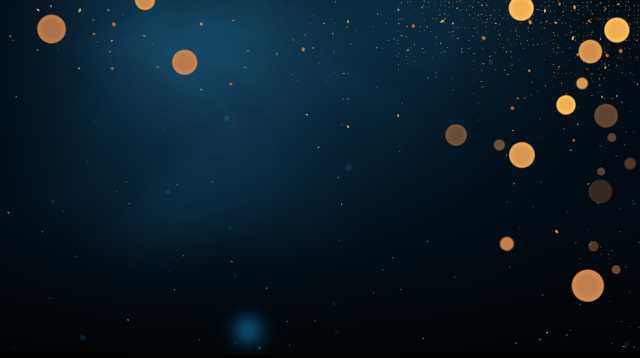
A WebGL 2 fragment shader for this background:

```glsl
#version 300 es
precision highp float;
// Night-blue haze with drifting gold dust and soft copper light discs.
// Gaussian glows shaped by layered sines form the haze, hashed cells scatter
// the flakes, and two short lists (x, y, radius, warmth) place the discs.

uniform vec2 u_resolution;
out vec4 fragColor;

// All lengths are in canvas heights.
const vec3 DEEP = vec3(0.004, 0.035, 0.065);
const vec3 BLUE = vec3(0.068, 0.225, 0.305);
const vec3 AZURE = vec3(0.03, 0.25, 0.37);
const vec3 ICE = vec3(0.55, 0.82, 0.90);
const vec3 RUST = vec3(0.80, 0.38, 0.12);
const vec3 COPPER = vec3(0.79, 0.51, 0.31);
const vec3 GOLD = vec3(0.99, 0.73, 0.34);
const float CLOUD_CONTRAST = 0.22;
const float FLAKE_SIZE = 0.0062;
const float DUST_SIZE = 0.0022;
const float STAR_SIZE = 0.0030;
const float FLOOR_LINE = 0.010;

const vec4 LARGE_DISCS[12] = vec4[12](
  vec4(0.144, 0.919, 0.040, 0.56), vec4(0.405, 1.000, 0.028, 0.75),
  vec4(0.516, 0.826, 0.035, 0.60), vec4(1.456, 0.977, 0.035, 1.00),
  vec4(1.723, 0.916, 0.035, 0.95), vec4(1.649, 0.856, 0.033, 0.76),
  vec4(1.581, 0.707, 0.027, 1.00), vec4(1.693, 0.677, 0.033, 0.30),
  vec4(1.274, 0.623, 0.030, 0.34), vec4(1.458, 0.567, 0.036, 0.80),
  vec4(1.677, 0.465, 0.033, 0.16), vec4(1.642, 0.202, 0.045, 0.64));
const vec4 SMALL_DISCS[8] = vec4[8](
  vec4(1.416, 0.319, 0.019, 0.66), vec4(1.626, 0.767, 0.016, 0.80),
  vec4(1.395, 0.595, 0.015, 0.36), vec4(1.760, 0.543, 0.016, 0.25),
  vec4(1.709, 0.616, 0.012, 0.30), vec4(1.658, 0.312, 0.014, 0.25),
  vec4(1.721, 0.247, 0.012, 0.35), vec4(1.679, 0.521, 0.011, 0.28));

vec3 hash3(vec2 p) {
  vec3 q = fract(p.xyx * vec3(0.1031, 0.1030, 0.0973));
  q += dot(q, q.yxz + 33.33);
  return fract((q.xxy + q.yzz) * q.zyx);
}

float glow(vec2 p, vec2 center, vec2 spread) {
  vec2 q = (p - center) / spread;
  return exp(-dot(q, q));
}

// Layered sines, each octave rotated and bent by the one before.
float clouds(vec2 p) {
  float sum = 0.0, weight = 0.5;
  vec2 q = p * 6.0;
  for (int i = 0; i < 5; i++) {
    q += 0.7 * sin(q.yx * 1.3 + float(i) * 2.1);
    sum += weight * sin(q.x) * cos(q.y);
    q = mat2(1.3, 1.1, -1.1, 1.3) * q;
    weight *= 0.6;
  }
  return sum;
}

// One randomly turned flake per cell: x = coverage, y = random tint.
vec2 flakes(vec2 p, float cells, float density, float size, float seed) {
  float px = 1.0 / u_resolution.y;
  vec2 id = floor(p * cells) + seed;
  vec3 place = hash3(id), form = hash3(id + 71.0);
  vec2 q = (fract(p * cells) - mix(vec2(0.25), vec2(0.75), place.xy)) / cells;
  float angle = 6.2832 * form.x;
  q = mat2(cos(angle), sin(angle), -sin(angle), cos(angle)) * q;
  q.x *= 1.0 + 0.8 * form.y;
  float radius = size * mix(0.35, 1.0, form.z * form.z);
  float shape = 1.0 - smoothstep(radius - px, radius + px, length(q));
  return vec2(shape * step(place.z, density), form.y);
}

vec3 addDisc(vec3 color, vec2 p, vec4 disc, float blur) {
  float soft = max(blur * disc.z, 1.0 / u_resolution.y);
  float d = length(p - disc.xy);
  float cover = 1.0 - smoothstep(disc.z - soft, disc.z + soft, d);
  vec3 tint = mix(COPPER, GOLD, smoothstep(0.6, 1.0, disc.w));
  tint *= 0.95 + 0.09 * smoothstep(0.5, 0.95, d / disc.z);
  return mix(color, tint, cover * min(1.6 * disc.w, 1.0));
}

void main() {
  vec2 p = gl_FragCoord.xy / u_resolution.y;

  // Blue haze, brightest at the upper left and fading to the floor
  float haze = 0.62 * glow(p, vec2(0.54, 0.88), vec2(0.30, 0.27))
    + 0.50 * glow(p, vec2(0.75, 0.86), vec2(0.62, 0.50))
    + 0.30 * glow(p, vec2(0.46, 0.45), vec2(0.30, 0.18))
    + 0.20 * glow(p, vec2(1.28, 1.00), vec2(0.38, 0.35));
  haze *= 1.0 + CLOUD_CONTRAST * clouds(p);
  vec3 color = DEEP * mix(0.35, 1.0, smoothstep(0.0, 0.45, p.y)) + BLUE * haze;
  color += AZURE * glow(p, vec2(0.693, 0.077), vec2(0.043));

  // Pale stars and faint blue motes
  vec2 star = flakes(p, 13.0, 0.22, STAR_SIZE, 5.0);
  color = mix(color, ICE, star.x * (0.4 + 0.6 * star.y));
  color += AZURE * 0.35 * flakes(p, 10.0, 0.2, 0.009, 43.0).x;

  // Gold dust and flakes, thickest along the top and right
  float top = smoothstep(0.55, 1.05, p.y);
  float right = smoothstep(1.45, 1.85, p.x);
  float drift = smoothstep(0.75, 1.75, p.x) * top * top;
  vec2 dust = flakes(p, 85.0, 0.75 * drift + 0.05 * right, DUST_SIZE, 11.0);
  color = mix(color, mix(RUST, GOLD, dust.y), 0.75 * dust.x);
  float density = 0.22 * top + 0.10 * right + 0.25 * drift;
  vec2 flake = flakes(p, 24.0, density, FLAKE_SIZE, 29.0);
  color = mix(color, mix(RUST, GOLD, flake.y), 0.9 * flake.x);

  // Out-of-focus light discs
  for (int i = 0; i < 8; i++) color = addDisc(color, p, SMALL_DISCS[i], 0.25);
  for (int i = 0; i < 12; i++) color = addDisc(color, p, LARGE_DISCS[i], 0.06);

  color *= smoothstep(FLOOR_LINE - 0.003, FLOOR_LINE + 0.003, p.y);
  fragColor = vec4(color, 1.0);
}
```
